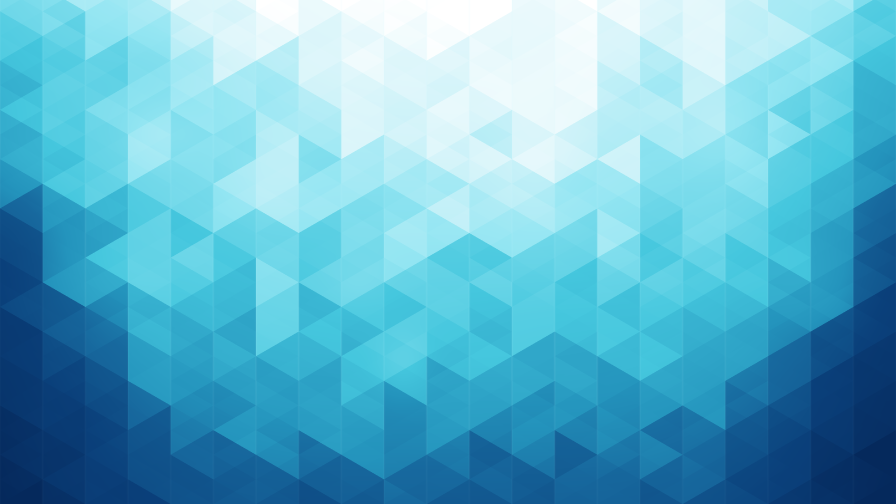
A WebGL 2 fragment shader for this background:

```glsl
#version 300 es
precision highp float;

#define COLUMNS 21.0
#define ROWS 10.23
#define EDGE_DROP 0.57
#define CELL_JITTER 0.10
#define STRIP_JITTER 0.09
#define RUN_JITTER 0.09
#define OVERLAY_JITTER 0.035
#define INNER_GRADIENT 0.25
#define SEAM_LIGHT 0.08
#define SAMPLES 3

uniform vec2 u_resolution;
out vec4 outColor;

// Integer hash of a cell, centred on zero: -0.5 to 0.5
float hash(vec3 cell, uint seed) {
    uvec3 k = uvec3(ivec3(cell) + 512);
    uint n = k.x * 1597334677u ^ k.y * 3812015801u ^ (k.z + seed) * 2798796415u;
    n = (n ^ (n >> 15)) * 2246822519u;
    n = (n ^ (n >> 13)) * 3266489917u;
    return float((n ^ (n >> 16)) >> 8) / 16777216.0 - 0.5;
}

// Triangle lattice with vertical edges: two slanted strips and a side
vec3 triangleCell(vec2 q) {
    float falling = floor(q.y - 0.5 * q.x);
    float rising = floor(q.y + 0.5 * q.x);
    return vec3(falling, rising, step(rising - falling, q.x));
}

vec2 triangleCentre(vec3 cell) {
    float u = cell.y - cell.x + (2.0 * cell.z - 1.0) / 3.0;
    return vec2(u, 0.5 * (cell.x + cell.y + 1.0));
}

float glow(vec2 uv, vec2 centre, vec2 radius) {
    vec2 d = (uv - centre) / radius;
    return exp(-dot(d, d));
}

// Brightness level: rises upward and sinks toward both sides
float lightField(vec2 uv) {
    float side = min(abs(2.0 * uv.x - 1.0), 1.0);
    float level = uv.y - EDGE_DROP * pow(side, mix(4.0, 1.6, clamp(uv.y, 0.0, 1.0)));
    // Pale patches
    level += 0.13 * glow(uv, vec2(0.60, 0.68), vec2(0.05, 0.15));
    level += 0.17 * glow(uv, vec2(0.81, 0.73), vec2(0.05, 0.10));
    level += 0.10 * glow(uv, vec2(0.30, 0.64), vec2(0.05, 0.08));
    level += 0.13 * glow(uv, vec2(0.18, 0.73), vec2(0.04, 0.06));
    level += 0.12 * glow(uv, vec2(0.91, 0.44), vec2(0.05, 0.08));
    level += 0.20 * glow(uv, vec2(0.45, 0.28), vec2(0.03, 0.06));
    level += 0.10 * glow(uv, vec2(0.40, 0.44), vec2(0.04, 0.06));
    level += 0.10 * glow(uv, vec2(0.13, 0.46), vec2(0.06, 0.10));
    level += 0.08 * glow(uv, vec2(0.03, 0.70), vec2(0.06, 0.07));
    // Deeper patches
    level -= 0.14 * glow(uv, vec2(0.18, 0.86), vec2(0.09, 0.09));
    level -= 0.08 * glow(uv, vec2(0.97, 0.86), vec2(0.06, 0.10));
    level -= 0.08 * glow(uv, vec2(0.02, 0.52), vec2(0.05, 0.09));
    level -= 0.05 * glow(uv, vec2(0.62, 0.38), vec2(0.12, 0.07));
    return level;
}

float ramp(float low, float high, float x) {
    return clamp((x - low) / (high - low), 0.0, 1.0);
}

// Navy through cyan to white
vec3 palette(float level) {
    vec3 color = vec3(0.02, 0.16, 0.36);
    color = mix(color, vec3(0.04, 0.25, 0.48), ramp(-0.42, -0.12, level));
    color = mix(color, vec3(0.09, 0.41, 0.62), ramp(-0.12, 0.06, level));
    color = mix(color, vec3(0.14, 0.58, 0.74), ramp(0.06, 0.14, level));
    color = mix(color, vec3(0.27, 0.78, 0.87), ramp(0.14, 0.33, level));
    color = mix(color, vec3(0.58, 0.90, 0.95), ramp(0.33, 0.55, level));
    color = mix(color, vec3(0.85, 0.96, 0.98), ramp(0.55, 0.77, level));
    return mix(color, vec3(1.0), ramp(0.77, 1.02, level));
}

vec3 shade(vec2 uv) {
    vec2 grid = vec2(COLUMNS, ROWS);
    vec2 q = uv * grid;
    vec3 cell = triangleCell(q);
    vec2 centre = triangleCentre(cell) / grid;
    float column = floor(q.x);

    // Flat facets with a trace of the smooth gradient
    float level = mix(lightField(centre), lightField(uv), INNER_GRADIENT);

    // Single facets, upright pairs, long upright runs and a shifted layer
    float strength = mix(0.55, 1.1, ramp(0.1, 0.5, level));
    float jitter = CELL_JITTER * hash(cell, 3u);
    jitter += STRIP_JITTER * hash(vec3(column, cell.x, 0.0), 23u);
    jitter += STRIP_JITTER * hash(vec3(column, cell.y, 1.0), 59u);
    jitter += RUN_JITTER * hash(vec3(column, floor(cell.x / 3.0), 2.0), 17u);
    jitter += OVERLAY_JITTER * hash(triangleCell(q + vec2(0.0, 0.5)), 41u);
    vec3 color = palette(level + strength * jitter);

    // Fine pale seams along the columns, fading in the dark
    float seamDistance = abs(fract(q.x + 0.5) - 0.5);
    float seam = 1.0 - smoothstep(0.0, 0.035, seamDistance);
    seam *= mix(0.3, 1.0, ramp(0.0, 0.3, level));
    return mix(color, vec3(0.8, 0.97, 1.0), SEAM_LIGHT * seam);
}

void main() {
    // Average a small grid of samples to smooth the edges
    vec3 sum = vec3(0.0);
    for (int i = 0; i < SAMPLES * SAMPLES; i++) {
        vec2 offset = (vec2(i % SAMPLES, i / SAMPLES) + 0.5) / float(SAMPLES) - 0.5;
        sum += shade((gl_FragCoord.xy + offset) / u_resolution);
    }
    outColor = vec4(sum / float(SAMPLES * SAMPLES), 1.0);
}
```
